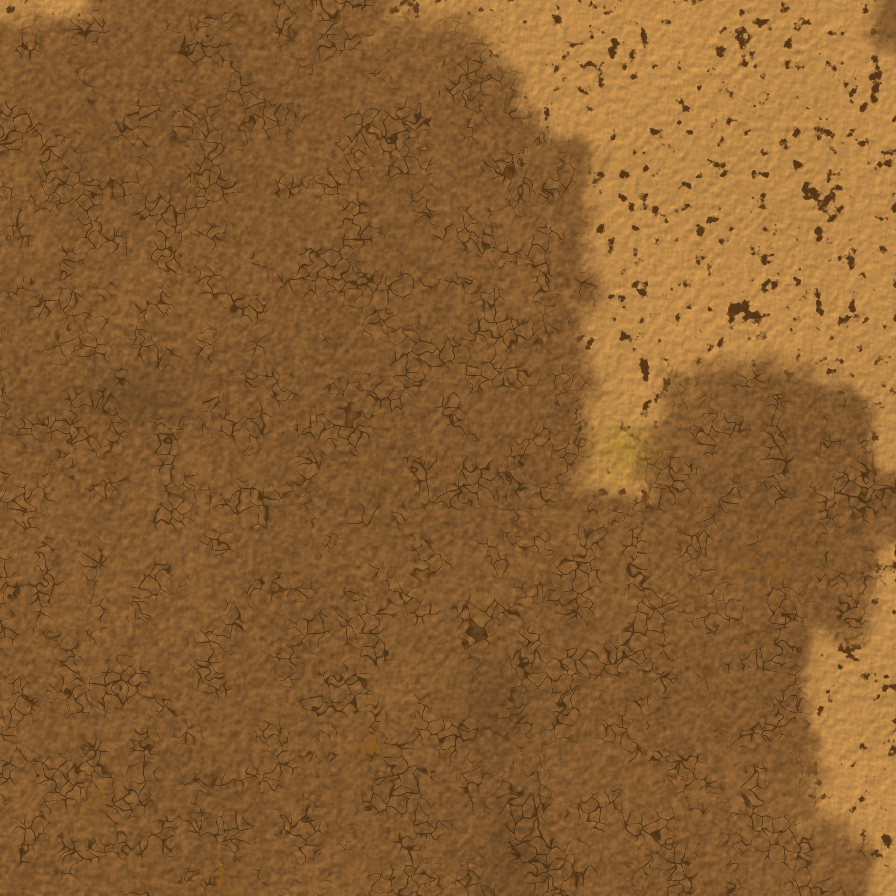
Give the GLSL for this texture, as a Shadertoy shader.

```glsl
// Damp cracked mud meeting dry pitted sand, seen from above.
// Soft unions of boxes and ellipses place the mud; cellular noise cuts
// its cracks, while layered value noise gives grain, relief and pits.

const vec3 MUD = vec3(0.510, 0.348, 0.180);
const vec3 SAND = vec3(0.735, 0.532, 0.282);
const vec3 CRACK = vec3(0.235, 0.150, 0.050);
const vec3 PIT = vec3(0.270, 0.160, 0.055);
const vec3 OLIVE = vec3(0.650, 0.500, 0.200);
const vec3 OCHRE = vec3(0.540, 0.340, 0.060);
const float SHORE_SOFTNESS = 0.019;
const float SHORE_RAGGED = 0.060;
const float CRACK_CELLS = 66.0;
const float CRACK_WIDTH = 0.10;
const float PIT_SCALE = 82.0;
const float GRAIN = 0.16;

vec2 hash2(vec2 p) {
    vec3 q = fract(vec3(p.xyx) * vec3(0.1031, 0.1030, 0.0973));
    q += dot(q, q.yzx + 33.33);
    return fract((q.xx + q.yz) * q.zy);
}

float noise(vec2 p) {
    vec2 i = floor(p), f = fract(p);
    f = f * f * (3.0 - 2.0 * f);
    return mix(mix(hash2(i).x, hash2(i + vec2(1, 0)).x, f.x),
               mix(hash2(i + vec2(0, 1)).x, hash2(i + vec2(1, 1)).x, f.x), f.y);
}

float fbm(vec2 p) {
    float sum = 0.0, amp = 0.5;
    for (int i = 0; i < 4; i++) {
        sum += amp * noise(p);
        p = mat2(1.6, 1.2, -1.2, 1.6) * p + 17.3;
        amp *= 0.5;
    }
    return sum / 0.9375;
}

// Gap between the two nearest cell centres: zero along cell borders.
float cellGap(vec2 p) {
    vec2 cell = floor(p), f = fract(p);
    float near = 9.0, second = 9.0;
    for (int y = -1; y <= 1; y++)
    for (int x = -1; x <= 1; x++) {
        vec2 o = vec2(x, y);
        float d = length(o + hash2(cell + o) - f);
        second = min(second, max(near, d));
        near = min(near, d);
    }
    return second - near;
}

float box(vec2 p, vec2 lo, vec2 hi, float r) {
    vec2 q = abs(p - 0.5 * (lo + hi)) - 0.5 * (hi - lo) + r;
    return length(max(q, 0.0)) + min(max(q.x, q.y), 0.0) - r;
}

float ellipse(vec2 p, vec2 c, vec2 r) {
    return (length((p - c) / r) - 1.0) * min(r.x, r.y);
}

float blob(vec2 p, vec2 c, vec2 r) {
    vec2 q = (p - c) / r;
    return exp(-dot(q, q));
}

// Signed distance to the mud, negative inside.
float mudShape(vec2 p) {
    float d = box(p, vec2(-0.5, -0.5), vec2(0.655, 0.845), 0.035);
    d = min(d, box(p, vec2(-0.5, 0.3), vec2(0.54, 0.972), 0.03));
    d = min(d, box(p, vec2(0.095, 0.5), vec2(0.43, 1.3), 0.06));
    d = min(d, ellipse(p, vec2(0.53, 0.83), vec2(0.085)));
    d = min(d, box(p, vec2(0.3, -0.5), vec2(0.905, 0.46), 0.03));
    d = min(d, ellipse(p, vec2(0.845, 0.435), vec2(0.140, 0.165)));
    d = min(d, box(p, vec2(0.76, 0.29), vec2(0.972, 0.46), 0.05));
    d = min(d, ellipse(p, vec2(0.99, 0.435), vec2(0.045, 0.032)));
    d = min(d, box(p, vec2(0.6, -0.5), vec2(0.962, 0.085), 0.03));
    return min(d, ellipse(p, vec2(1.01, 0.99), vec2(0.035)));
}

void mainImage(out vec4 fragColor, in vec2 fragCoord) {
    vec2 p = fragCoord / iResolution.xy;
    float px = 1.0 / iResolution.y;
    float broad = fbm(p * 9.0 + 4.0);
    float fine = fbm(p * 150.0);
    float relief = fine - fbm((p + vec2(-0.002, 0.003)) * 150.0);

    // Ragged, soft shore
    float shore = mudShape(p) + SHORE_RAGGED * (fbm(p * 24.0) - 0.5);
    float mud = 1.0 - smoothstep(-SHORE_SOFTNESS, SHORE_SOFTNESS, shore);

    // Mud: grain, damp smudges and broken cracks
    float tone = 1.0 + GRAIN * (noise(p * 240.0) - 0.5) + 0.26 * (fine - 0.5);
    tone += 0.12 * (broad - 0.5) + 0.22 * relief;
    float damp = blob(p, vec2(0.14, 0.555), vec2(0.07, 0.030))
               + blob(p, vec2(0.63, 0.325), vec2(0.025, 0.03))
               + blob(p, vec2(0.56, 0.215), vec2(0.035, 0.05))
               + blob(p, vec2(0.575, 0.045), vec2(0.035, 0.05))
               + 0.5 * blob(p, vec2(0.12, 0.80), vec2(0.05, 0.07));
    vec3 mudColor = MUD * tone * (1.0 - 0.11 * damp);
    float ochre = blob(p, vec2(0.415, 0.168), vec2(0.018)) + blob(p, vec2(0.105, 0.105), vec2(0.018))
                + blob(p, vec2(0.25, 0.012), vec2(0.022)) + blob(p, vec2(0.85, 0.365), vec2(0.025));
    mudColor = mix(mudColor, OCHRE, 0.45 * ochre * smoothstep(0.4, 0.65, fine));
    vec2 bend = vec2(noise(p * 95.0), noise(p * 95.0 + 31.0)) * 0.9;
    float gap = cellGap(p * CRACK_CELLS + bend);
    float scar = blob(p, vec2(0.594, 0.286), vec2(0.018, 0.016));
    float gate = max(smoothstep(0.42, 0.66, fbm(p * 38.0 + 8.0)), scar);
    float cut = 1.0 - smoothstep(0.01, CRACK_WIDTH + px * CRACK_CELLS * 0.6, gap);
    mudColor = mix(mudColor, CRACK, cut * gate * (0.72 + 0.25 * scar));

    // Sand: gentle relief and clustered dark pits
    vec3 sandColor = SAND * (1.0 + 0.30 * relief + 0.07 * (fine - 0.5) + 0.06 * (broad - 0.5));
    float cluster = blob(p, vec2(0.74, 0.945), vec2(0.07, 0.03)) + blob(p, vec2(0.90, 0.805), vec2(0.025, 0.06))
                  + blob(p, vec2(0.85, 0.67), vec2(0.06, 0.035)) + blob(p, vec2(0.71, 0.83), vec2(0.025));
    float pit = fbm(p * PIT_SCALE + 50.0) + 0.07 * cluster + 0.10 * (fbm(p * 22.0) - 0.5);
    sandColor = mix(sandColor, PIT, 0.85 * smoothstep(0.66, 0.77, pit));

    // Olive stain in the inlet
    vec3 color = mix(sandColor, mudColor, mud);
    float stain = blob(p, vec2(0.695, 0.497), vec2(0.035, 0.03));
    color = mix(color, OLIVE * tone, 0.75 * stain);
    fragColor = vec4(color, 1.0);
}
```
